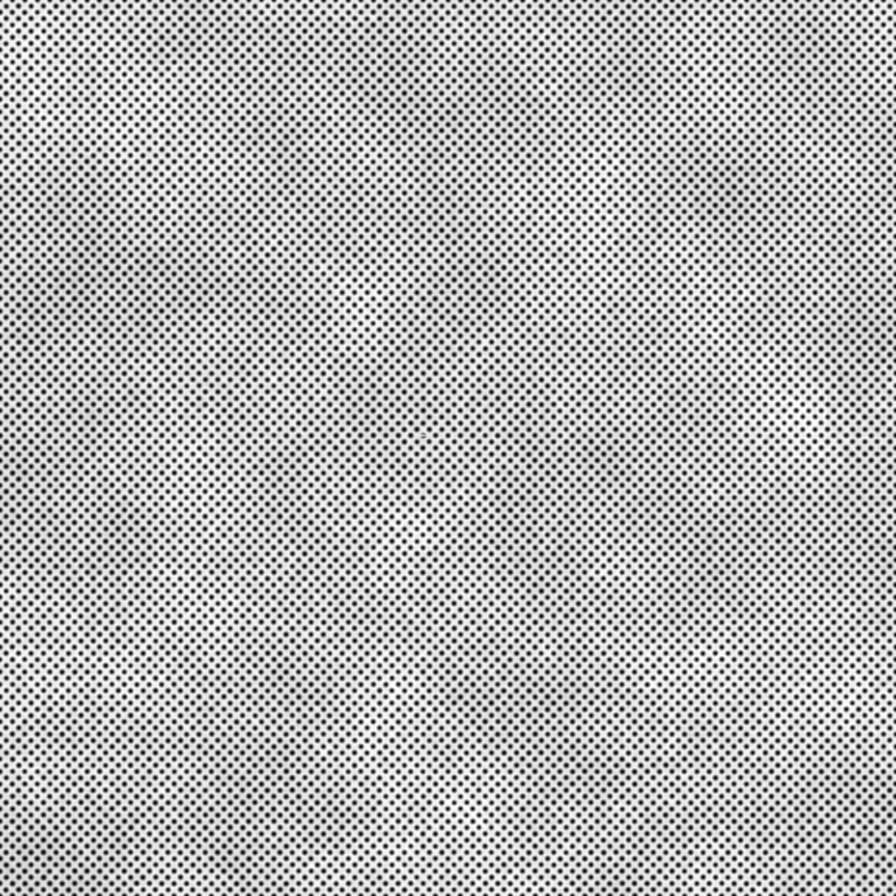
This texture is drawn by a three.js fragment shader. Its source:

```glsl
// Fine staggered dot screen: soft black dots on pale grey paper.
// Two square lattices, offset by half a pitch, are multiplied together;
// gradient noise adds clouds, grain and uneven inking.

varying vec2 vUv;

const float REPEATS = 72.0;          // dots across and down, per lattice
const float DOT_RADIUS = 0.180;      // in pitches
const float DOT_SOFTNESS = 0.175;    // half width of the edge, in pitches
const float DOT_JITTER = 0.035;      // position wander, in pitches
const float SIZE_VARIATION = 0.022;  // radius change from dot to dot
const float CLOUD_REPEATS = 5.0;     // cloud cells across
const float CLOUD_STRENGTH = 0.11;   // on the paper tone
const float CLOUD_INKING = 0.022;    // on the dot radius, in pitches
const float GRAIN_STRENGTH = 0.07;
const vec2 FLAW_CENTRE = vec2(0.471, 0.514);
const vec2 FLAW_SIZE = vec2(0.007, 0.002);
const vec3 PAPER = vec3(0.915);
const vec3 INK = vec3(0.02);
const vec3 FLAW = vec3(0.95);
const float TAU = 6.283185;

vec2 hash2(vec2 p) {
  vec3 q = fract(p.xyx * vec3(0.1031, 0.1030, 0.0973));
  q += dot(q, q.yzx + 33.33);
  return fract((q.xx + q.yz) * q.zy);
}

vec2 gradientAt(vec2 cell) {
  float angle = TAU * hash2(cell).x;
  return vec2(cos(angle), sin(angle));
}

float gradientNoise(vec2 p) {
  vec2 i = floor(p);
  vec2 f = fract(p);
  vec2 u = f * f * f * (f * (f * 6.0 - 15.0) + 10.0);
  vec2 e = vec2(1.0, 0.0);
  float low = mix(dot(gradientAt(i), f),
                  dot(gradientAt(i + e.xy), f - e.xy), u.x);
  float high = mix(dot(gradientAt(i + e.yx), f - e.yx),
                   dot(gradientAt(i + e.xx), f - e.xx), u.x);
  return mix(low, high, u.y);
}

float clouds(vec2 p) {
  float sum = 0.0;
  float weight = 0.7;
  for (int i = 0; i < 3; i++) {
    sum += weight * gradientNoise(p);
    p = p * 2.1 + 17.3;
    weight *= 0.6;
  }
  return sum;
}

// Paper left uncovered by one lattice: 0 in a dot, 1 between dots
float latticeGap(vec2 p, float swell, float edge, float seed) {
  vec2 cell = floor(p);
  vec2 wander = hash2(cell + seed) - 0.5;
  float size = hash2(cell + seed + 41.7).y - 0.5;
  float d = length(p - cell - 0.5 - DOT_JITTER * wander);
  float radius = DOT_RADIUS + swell + SIZE_VARIATION * size;
  return smoothstep(radius - edge, radius + edge, d);
}

void main() {
  vec2 p = vUv * REPEATS;
  float edge = max(DOT_SOFTNESS, 0.75 * fwidth(p.x));

  // Broad tone: darker clouds carry larger dots
  float cloud = clouds(vUv * CLOUD_REPEATS + 5.2);
  float swell = -CLOUD_INKING * cloud;

  // Staggered dots
  float gap = 1.0;
  for (int i = 0; i < 2; i++) {
    float shift = 0.5 * float(i);
    gap *= latticeGap(p + shift, swell, edge, 100.0 * shift);
  }

  // Paper tone and grain
  float grain = gradientNoise(p * 2.3) + 0.6 * gradientNoise(p * 0.9 + 31.0);
  vec3 paper = PAPER + CLOUD_STRENGTH * cloud + GRAIN_STRENGTH * grain;
  vec3 color = mix(INK, paper, gap);

  // Small bare fleck
  float fleck = length((vUv - FLAW_CENTRE) / FLAW_SIZE);
  color = mix(color, FLAW, 0.7 * (1.0 - smoothstep(0.4, 1.0, fleck)));

  gl_FragColor = vec4(clamp(color, 0.0, 1.0), 1.0);
}
```
